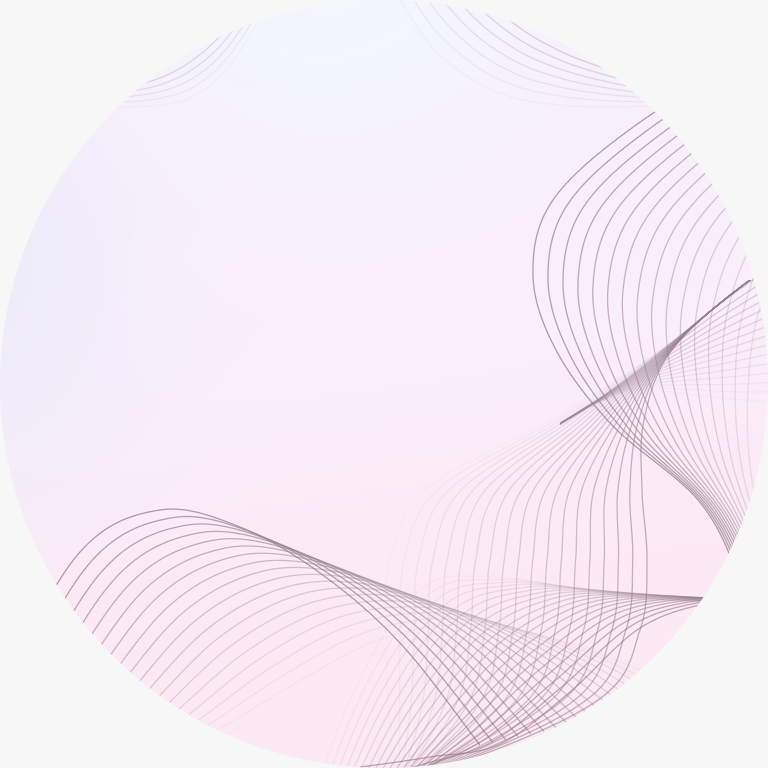
Give the GLSL for this background, as a Shadertoy shader.

```glsl
const float GRID = 768.0;

// Ink of a sheet of lines blended between two splines (knots.x to knots.y),
// each line slid by a share of shift along the axis
float sheet(vec2 p, vec2 knots[10], float start, float spacing,
            float shift, int count, vec2 opacity) {
    float clearness = 1.0;
    float pixel = GRID / iResolution.y;
    for (int i = 0; i < count; i++) {
        float t = float(i) / float(count - 1);
        float u = (p.x - shift * t - start) / spacing;
        if (u < 1.0 || u >= 8.0) continue;
        int k = int(u);
        float s = fract(u);
        vec2 weight = vec2(1.0 - t, t);
        float a = dot(knots[k - 1], weight);
        float b = dot(knots[k], weight);
        float c = dot(knots[k + 1], weight);
        float d = dot(knots[k + 2], weight);

        // Catmull-Rom value and slope
        float c1 = 0.5 * (c - a);
        float c2 = a - 2.5 * b + 2.0 * c - 0.5 * d;
        float c3 = 0.5 * (d - a) + 1.5 * (b - c);
        float value = b + s * (c1 + s * (c2 + s * c3));
        float slope = (c1 + s * (2.0 * c2 + 3.0 * s * c3)) / spacing;
        float dist = abs(p.y - value) / sqrt(1.0 + slope * slope);
        float line = clamp(0.5 + (0.65 - dist) / pixel, 0.0, 1.0);
        clearness *= 1.0 - line * mix(opacity.x, opacity.y, t);
    }
    return 1.0 - clearness;
}

// Soft pastel wash, blue above and pink below
vec3 wash(vec2 uv) {
    vec3 color = mix(vec3(0.992, 0.912, 0.957), vec3(0.978, 0.933, 0.984),
                     smoothstep(0.1, 0.6, uv.y + 0.15 * (0.5 - uv.x)));
    vec2 blue = (uv - vec2(0.42, 1.05)) / vec2(0.6, 0.5);
    color = mix(color, vec3(0.948, 0.968, 0.998), 0.9 * exp(-2.8 * dot(blue, blue)));
    vec2 lilac = (uv - vec2(-0.02, 0.66)) / vec2(0.28, 0.45);
    return mix(color, vec3(0.928, 0.925, 0.98), 0.85 * exp(-2.0 * dot(lilac, lilac)));
}

void mainImage(out vec4 fragColor, in vec2 fragCoord) {
    vec2 uv = fragCoord / iResolution.xy;
    vec2 p = vec2(uv.x, 1.0 - uv.y) * GRID;
    vec3 color = wash(uv);
    float clearness = 1.0;

    // Lower left wave
    clearness *= 1.0 - sheet(p, vec2[10](
        vec2(1000, 800), vec2(850, 765), vec2(690, 732), vec2(552, 690), vec2(510, 648),
        vec2(527, 630), vec2(573, 638), vec2(643, 662), vec2(745, 695), vec2(850, 740)),
        -160.0, 80.0, 230.0, 19, vec2(0.75, 0.03));

    // Upper right bulge
    clearness *= 1.0 - sheet(p.yx, vec2[10](
        vec2(900, 1060), vec2(760, 960), vec2(636, 860), vec2(553, 790), vec2(533, 758),
        vec2(556, 748), vec2(612, 750), vec2(698, 765), vec2(738, 790), vec2(760, 810)),
        -25.0, 75.0, 40.0, 16, vec2(0.75, 0.18));

    // Tall hanging veil
    clearness *= 1.0 - sheet(p.yx, vec2[10](
        vec2(860, 850), vec2(750, 750), vec2(672, 660), vec2(644, 550), vec2(642, 425),
        vec2(647, 390), vec2(640, 386), vec2(598, 388), vec2(440, 396), vec2(200, 400)),
        210.0, 70.0, 0.0, 19, vec2(0.6, 0.03));

    // Lower right fold
    clearness *= 1.0 - sheet(p, vec2[10](
        vec2(775, 1300), vec2(767, 1100), vec2(757, 900), vec2(744, 700), vec2(692, 590),
        vec2(628, 577), vec2(603, 586), vec2(600, 598), vec2(604, 602), vec2(610, 606)),
        290.0, 70.0, -150.0, 20, vec2(0.65, 0.05));

    // Right edge fan
    clearness *= 1.0 - sheet(p, vec2[10](
        vec2(446, 448), vec2(423, 425), vec2(398, 402), vec2(369, 390), vec2(336, 393),
        vec2(304, 398), vec2(275, 401), vec2(248, 402), vec2(220, 403), vec2(190, 404)),
        520.0, 40.0, 0.0, 15, vec2(0.36, 0.04));

    // Top right and top left arcs
    clearness *= 1.0 - sheet(p, vec2[10](
        vec2(-300, -190), vec2(-210, -45), vec2(-110, 38), vec2(-35, 78), vec2(12, 98),
        vec2(42, 105), vec2(62, 107), vec2(78, 106), vec2(92, 104), vec2(105, 100)),
        335.0, 45.0, 0.0, 8, vec2(0.35, 0.06));
    clearness *= 1.0 - sheet(p, vec2[10](
        vec2(92, 108), vec2(91, 108), vec2(86, 107), vec2(78, 105), vec2(62, 98),
        vec2(36, 76), vec2(-5, 35), vec2(-60, -25), vec2(-130, -100), vec2(-200, -180)),
        70.0, 30.0, 0.0, 5, vec2(0.25, 0.05));

    color = mix(vec3(0.59, 0.49, 0.56), color, clearness);

    // Round frame
    float edge = (length(uv - 0.5) - 0.5) * iResolution.y;
    color = mix(color, vec3(0.969), clamp(edge + 0.5, 0.0, 1.0));
    fragColor = vec4(color, 1.0);
}
```
